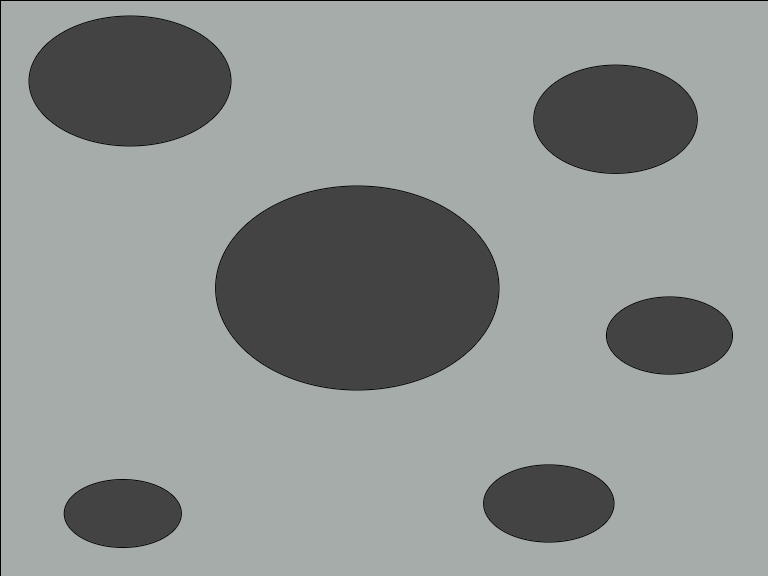
Give the GLSL for this background, as a Shadertoy shader.

```glsl
const vec3 GROUND_COLOR = vec3(0.651, 0.675, 0.667);
const vec3 FILL_COLOR = vec3(0.263);
const vec3 LINE_COLOR = vec3(0.0);
const float ASPECT = 4.0 / 3.0;
const float LINE_WIDTH = 0.00174;

// Each ellipse: centre xy, radii zw, in units of canvas height
const int ELLIPSE_COUNT = 6;
const vec4 ELLIPSES[ELLIPSE_COUNT] = vec4[](
    vec4(0.2257, 0.8594, 0.1753, 0.1128),
    vec4(1.0686, 0.7930, 0.1420, 0.0940),
    vec4(0.6203, 0.5000, 0.2460, 0.1771),
    vec4(1.1623, 0.4175, 0.1094, 0.0670),
    vec4(0.2132, 0.1085, 0.1017, 0.0590),
    vec4(0.9528, 0.1259, 0.1132, 0.0670)
);

// First-order signed distance to an axis-aligned ellipse
float ellipseDistance(vec2 offset, vec2 radii) {
    vec2 n = offset / radii;
    return (dot(n, n) - 1.0) / (2.0 * max(length(n / radii), 1e-4));
}

// Share of a pixel lying inside an edge
float coverage(float dist, float pixel) {
    return clamp(0.5 - dist / pixel, 0.0, 1.0);
}

void mainImage(out vec4 fragColor, in vec2 fragCoord) {
    vec2 canvas = vec2(ASPECT, 1.0);
    vec2 p = fragCoord / iResolution.xy * canvas;
    float pixel = 1.0 / iResolution.y;
    vec3 color = GROUND_COLOR;

    // Filled ellipses with thin outlines
    for (int i = 0; i < ELLIPSE_COUNT; i++) {
        float d = ellipseDistance(p - ELLIPSES[i].xy, ELLIPSES[i].zw);
        float outer = coverage(d - 0.5 * LINE_WIDTH, pixel);
        float inner = coverage(d + 0.5 * LINE_WIDTH, pixel);
        color = mix(color, FILL_COLOR, inner);
        color = mix(color, LINE_COLOR, outer - inner);
    }

    // Frame line along the left and top edges
    float frameDistance = min(p.x, canvas.y - p.y) - LINE_WIDTH;
    color = mix(color, LINE_COLOR, coverage(frameDistance, pixel));

    fragColor = vec4(color, 1.0);
}
```
